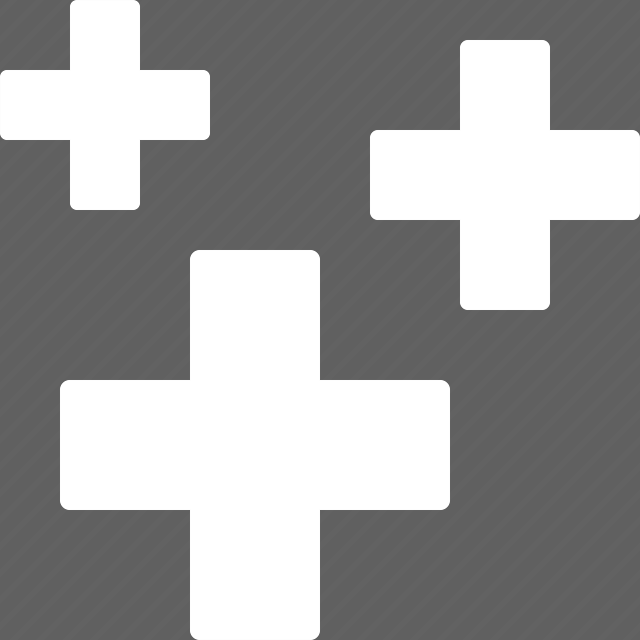
This background is drawn by a three.js fragment shader. Its source:

```glsl
// Three white plus signs with softly rounded ends on a dark grey ground.
// Each plus is the union of two rounded boxes whose arms are one third
// of its span; faint diagonal stripes repeat across the ground.

#define GROUND_COLOR vec3(0.376)
#define STRIPE_COLOR vec3(0.386)
#define PLUS_COLOR vec3(1.0)
#define STRIPE_PERIOD 0.041667
#define STRIPE_FILL 0.3
#define EDGE 0.0009

varying vec2 vUv;

float roundedBox(vec2 p, vec2 halfSize, float radius) {
  vec2 q = abs(p) - halfSize + radius;
  return length(max(q, 0.0)) + min(max(q.x, q.y), 0.0) - radius;
}

// Signed distance to a plus of the given reach from centre to arm end
float plusSign(vec2 p, vec2 center, float reach) {
  vec2 arm = vec2(reach, reach / 3.0);
  float radius = 0.006 + 0.03 * reach;
  vec2 q = p - center;
  return min(roundedBox(q, arm, radius), roundedBox(q, arm.yx, radius));
}

// Coverage of the rising diagonal stripes
float diagonalStripes(vec2 p) {
  float cell = fract((p.x - p.y) / STRIPE_PERIOD);
  float fromCenter = abs(cell - 0.5);
  float halfFill = 0.5 * STRIPE_FILL;
  float soft = 1.5 * EDGE / STRIPE_PERIOD;
  return 1.0 - smoothstep(halfFill - soft, halfFill + soft, fromCenter);
}

void main() {
  // Ground
  vec3 color = mix(GROUND_COLOR, STRIPE_COLOR, diagonalStripes(vUv));

  // Plus signs: small upper left, medium upper right, large below
  float d = plusSign(vUv, vec2(0.16406, 0.83594), 0.16406);
  d = min(d, plusSign(vUv, vec2(0.78906, 0.72656), 0.21094));
  d = min(d, plusSign(vUv, vec2(0.39844, 0.30469), 0.30469));
  color = mix(color, PLUS_COLOR, 1.0 - smoothstep(-EDGE, EDGE, d));

  gl_FragColor = vec4(color, 1.0);
}
```
